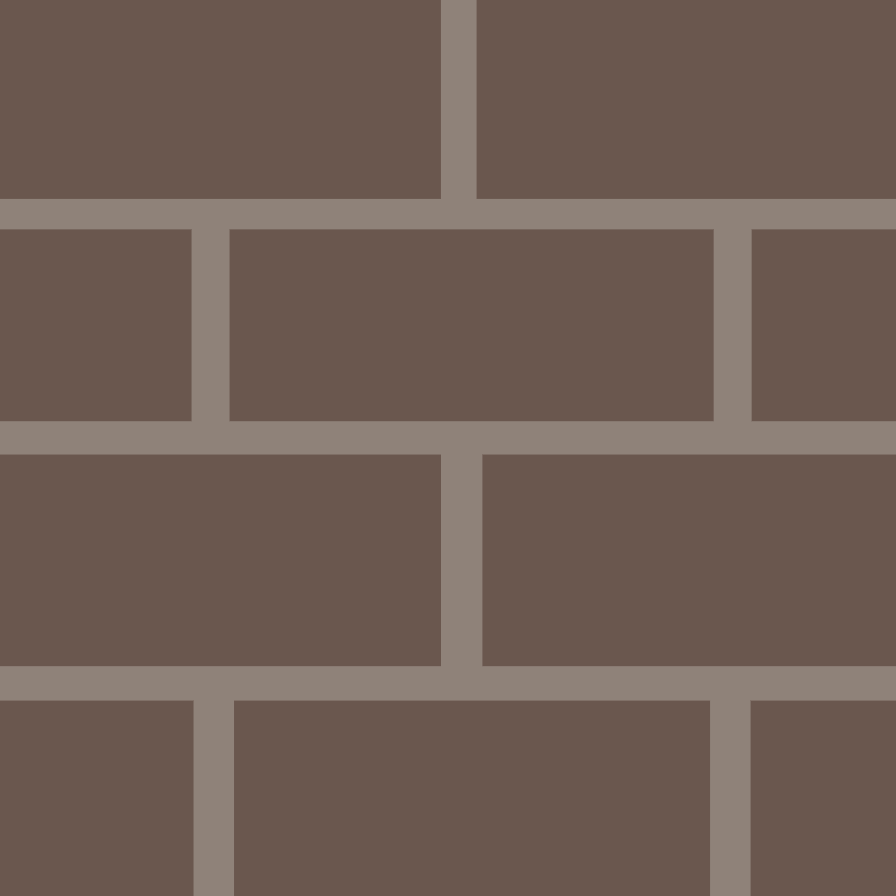
A WebGL 2 fragment shader for this pattern:

```glsl
#version 300 es
precision highp float;

uniform vec2 u_resolution;
out vec4 fragColor;

const vec3 BRICK = vec3(0.416, 0.341, 0.306);
const vec3 MORTAR = vec3(0.561, 0.510, 0.475);

const int BED_COUNT = 3;

// Bed joints, bottom to top: centre height, half thickness
const vec2 BEDS[BED_COUNT] = vec2[](
  vec2(0.2373, 0.0192),
  vec2(0.5113, 0.0186),
  vec2(0.7610, 0.0170)
);

// Head joints of each course: first centre, spacing, half thickness
const vec3 HEADS[BED_COUNT + 1] = vec3[](
  vec3(0.2386, 0.5765, 0.0226),
  vec3(0.5153, 0.5800, 0.0231),
  vec3(0.2350, 0.5827, 0.0212),
  vec3(0.5120, 0.5800, 0.0199)
);

// Signed distance to a straight band
float bandDistance(float x, float centre, float halfWidth) {
  return abs(x - centre) - halfWidth;
}

// Signed distance to the nearest of evenly spaced bands
float repeatedBandDistance(float x, float first, float spacing, float halfWidth) {
  float local = (fract((x - first) / spacing + 0.5) - 0.5) * spacing;
  return bandDistance(local, 0.0, halfWidth);
}

// Coverage of a shape across an edge one pixel wide
float coverage(float signedDistance, float pixel) {
  return clamp(0.5 - signedDistance / pixel, 0.0, 1.0);
}

// Mortar coverage of the wall in running bond
float mortarMask(vec2 uv, vec2 pixel) {
  int course = 0;
  float beds = 0.0;
  for (int i = 0; i < BED_COUNT; i++) {
    vec2 bed = BEDS[i];
    beds = max(beds, coverage(bandDistance(uv.y, bed.x, bed.y), pixel.y));
    course += uv.y > bed.x ? 1 : 0;
  }
  vec3 head = HEADS[course];
  float headDistance = repeatedBandDistance(uv.x, head.x, head.y, head.z);
  return max(beds, coverage(headDistance, pixel.x));
}

void main() {
  vec2 pixel = 1.0 / u_resolution;
  vec2 uv = gl_FragCoord.xy * pixel;
  fragColor = vec4(mix(BRICK, MORTAR, mortarMask(uv, pixel)), 1.0);
}
```
